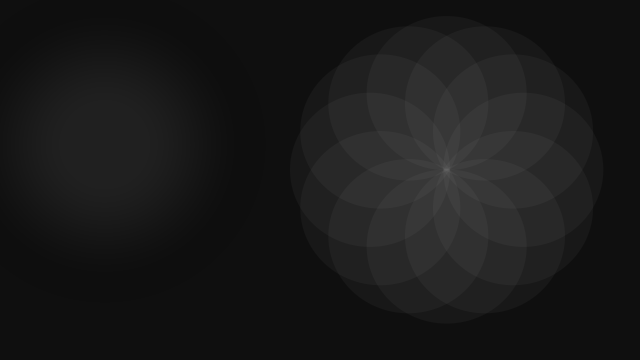
Reproduce this background procedurally as a Shadertoy shader.

```glsl
// Lengths are in canvas heights
const float BACKGROUND = 0.059;
const float PI = 3.14159265;

const vec2 ROSETTE_CENTER = vec2(1.2407, 0.5283);
const vec2 PETAL_RADII = vec2(0.2222, 0.2141);
const float PETAL_ORBIT = 0.2130;
const int PETAL_COUNT = 12;
const float PETAL_OPACITY = 0.036;

const vec2 GLOW_CENTER = vec2(0.291, 0.598);
const vec2 GLOW_RADII = vec2(0.425, 0.417);
const float GLOW_STRENGTH = 0.074;
const float GLOW_CORE = 0.2;
const float HALO_DIP = 0.006;

// Approximate signed distance to an axis-aligned ellipse
float ellipseDistance(vec2 p, vec2 radii) {
    return (length(p / radii) - 1.0) * min(radii.x, radii.y);
}

// Soft spot with a slightly darker rim
float glowLight(vec2 p) {
    float d = length((p - GLOW_CENTER) / GLOW_RADII);
    float spot = 1.0 - smoothstep(GLOW_CORE, 0.95, d);
    float dip = 1.0 - smoothstep(0.95, 1.12, d);
    return GLOW_STRENGTH * spot - HALO_DIP * dip;
}

// Light passing between the translucent petals
float petalTransmission(vec2 p, float pixel) {
    float transmission = 1.0;
    for (int i = 0; i < PETAL_COUNT; i++) {
        float angle = 2.0 * PI * float(i) / float(PETAL_COUNT);
        vec2 offset = PETAL_ORBIT * vec2(cos(angle), sin(angle));
        float d = ellipseDistance(p - ROSETTE_CENTER - offset, PETAL_RADII);
        float coverage = clamp(0.5 - d / pixel, 0.0, 1.0);
        transmission *= 1.0 - PETAL_OPACITY * coverage;
    }
    return transmission;
}

void mainImage(out vec4 fragColor, in vec2 fragCoord) {
    float pixel = 1.0 / iResolution.y;
    vec2 p = fragCoord * pixel;

    float shade = BACKGROUND + glowLight(p);
    shade = mix(1.0, shade, petalTransmission(p, pixel));
    fragColor = vec4(vec3(shade), 1.0);
}
```
